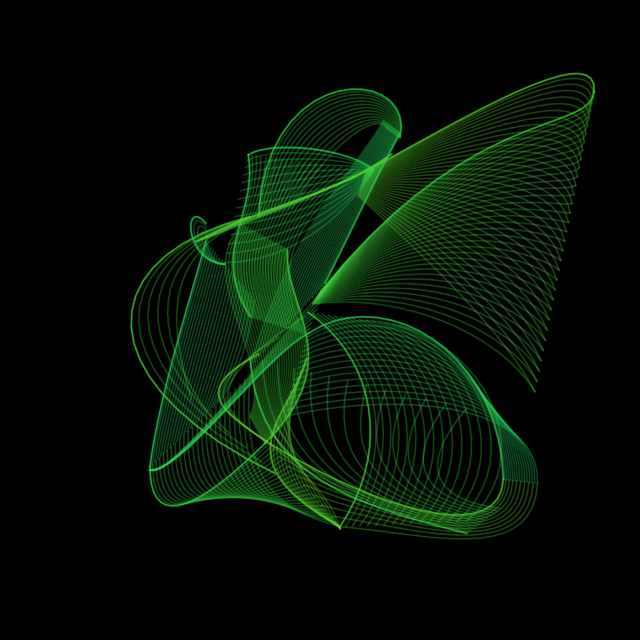
A Shadertoy shader for this background:

```glsl
// Luminous woven ribbons on black: each sheet is a family of cubic curves
// swept from a bright edge curve to a second curve. Overlapping strands
// add up as ink, which is then tinted and softly limited.

#define GRID 768.0       // design units across the canvas
#define STRAND_WIDTH 1.0 // soft radius of a strand, in design units
#define STRAND_INK 0.42  // strength of an inner strand
#define EDGE_INK 1.5     // strength of the leading edge strand
#define BUNCHING 1.15    // crowding of strands toward the leading edge
#define SEGMENTS 18      // straight pieces per curve
#define BRIGHTNESS 0.88

const vec3 TEAL  = vec3(0.13, 0.92, 0.46);
const vec3 GREEN = vec3(0.22, 0.94, 0.26);
const vec3 LIME  = vec3(0.50, 0.92, 0.12);

vec3 palette(float hue) {
    return hue < 0.5 ? mix(TEAL, GREEN, hue * 2.0)
                     : mix(GREEN, LIME, hue * 2.0 - 1.0);
}

vec2 bezier(mat4x2 c, float t) {
    float u = 1.0 - t;
    return c * vec4(u * u * u, 3.0 * u * u * t, 3.0 * u * t * t, t * t * t);
}

float segmentDistSq(vec2 p, vec2 a, vec2 b) {
    vec2 ab = b - a, ap = p - a;
    vec2 away = ap - ab * clamp(dot(ap, ab) / max(dot(ab, ab), 1e-5), 0.0, 1.0);
    return dot(away, away);
}

float curveDistSq(vec2 p, mat4x2 c) {
    float nearest = GRID * GRID;
    vec2 start = c[0];
    for (int i = 1; i <= SEGMENTS; i++) {
        vec2 end = bezier(c, float(i) / float(SEGMENTS));
        nearest = min(nearest, segmentDistSq(p, start, end));
        start = end;
    }
    return nearest;
}

// Adds one swept family; ink holds weighted colour and total weight.
void sheet(inout vec4 ink, vec2 p, int strands, float hue, mat4x2 edge, mat4x2 last) {
    // Skip points outside the hull of both curves.
    vec2 low = edge[0], high = edge[0];
    for (int k = 0; k < 4; k++) {
        low = min(low, min(edge[k], last[k]));
        high = max(high, max(edge[k], last[k]));
    }
    float width = max(STRAND_WIDTH, 0.7 * GRID / min(iResolution.x, iResolution.y));
    vec2 margin = vec2(width * 3.0);
    if (any(lessThan(p, low - margin)) || any(greaterThan(p, high + margin))) return;

    float total = 0.0;
    for (int i = 0; i < strands; i++) {
        float s = pow(float(i) / float(strands - 1), BUNCHING);
        float d2 = curveDistSq(p, edge + (last - edge) * s);
        total += (i == 0 ? EDGE_INK : STRAND_INK) * exp(-d2 / (width * width));
    }
    ink += total * vec4(palette(hue), 1.0);
}

void mainImage(out vec4 fragColor, in vec2 fragCoord) {
    vec2 uv = fragCoord / iResolution.xy;
    vec2 p = GRID * vec2(uv.x, 1.0 - uv.y); // design space, measured from the top
    vec4 ink = vec4(0);

    // Wide wing on the right: outgoing and returning halves
    sheet(ink, p, 34, 0.78, mat4x2(440,205, 560,140, 718,45, 713,110),
                            mat4x2(430,235, 490,290, 600,390, 642,470));
    sheet(ink, p, 34, 0.55, mat4x2(713,110, 708,160, 565,125, 385,350),
                            mat4x2(642,470, 600,400, 480,350, 375,365));
    // Oval on the lower right: roof, floor, hooked end and inner mesh
    sheet(ink, p, 16, 0.12, mat4x2(370,400, 460,340, 600,420, 604,575),
                            mat4x2(340,500, 470,470, 650,480, 645,580));
    sheet(ink, p, 10, 0.80, mat4x2(604,575, 600,660, 440,605, 320,530),
                            mat4x2(645,580, 640,680, 510,640, 408,632));
    sheet(ink, p, 3, 0.85, mat4x2(320,530, 270,495, 225,470, 310,425),
                           mat4x2(320,530, 272,498, 228,468, 365,380));
    sheet(ink, p, 16, 0.50, mat4x2(370,375, 450,430, 470,540, 408,632),
                            mat4x2(480,390, 600,430, 640,560, 560,625));
    sheet(ink, p, 13, 0.35, mat4x2(300,430, 310,560, 400,600, 560,640),
                            mat4x2(560,490, 500,560, 520,600, 600,610));
    // Skirt along the bottom and the fan that closes to a point
    sheet(ink, p, 24, 0.45, mat4x2(180,560, 180,640, 240,610, 320,530),
                            mat4x2(300,450, 290,580, 330,610, 408,632));
    sheet(ink, p, 12, 0.80, mat4x2(368,430, 350,500, 260,550, 408,632),
                            mat4x2(320,530, 360,560, 400,600, 408,635));
    // Left triangle and the diagonal bundle under it
    sheet(ink, p, 22, 0.15, mat4x2(247,290, 225,370, 190,480, 180,560),
                            mat4x2(305,360, 300,400, 290,440, 265,480));
    sheet(ink, p, 8, 0.22, mat4x2(180,564, 215,570, 320,425, 370,400),
                           mat4x2(180,564, 200,575, 300,450, 390,345));
    // Outer left loop and the band crossing to the upper right
    sheet(ink, p, 6, 0.62, mat4x2(300,260, 105,310, 105,460, 330,568),
                           mat4x2(290,265, 200,310, 200,380, 230,480));
    sheet(ink, p, 7, 0.75, mat4x2(470,185, 400,235, 320,245, 235,290),
                           mat4x2(445,203, 390,230, 310,262, 250,285));
    // Top lobe and the strands falling from it
    sheet(ink, p, 13, 0.40, mat4x2(310,260, 320,70, 500,80, 480,165),
                            mat4x2(350,250, 390,180, 450,130, 465,155));
    sheet(ink, p, 20, 0.20, mat4x2(480,160, 450,215, 425,270, 390,340),
                            mat4x2(460,145, 430,200, 350,270, 300,440));
    // Upper cone, its small hook and the twisted central column
    sheet(ink, p, 14, 0.18, mat4x2(298,186, 320,170, 410,175, 448,203),
                            mat4x2(270,315, 330,315, 400,280, 448,205));
    sheet(ink, p, 5, 0.20, mat4x2(270,317, 220,315, 220,235, 247,268),
                           mat4x2(270,317, 250,320, 240,270, 250,290));
    sheet(ink, p, 22, 0.40, mat4x2(298,186, 310,260, 250,300, 300,380),
                            mat4x2(440,205, 340,260, 330,340, 365,400));
    sheet(ink, p, 26, 0.60, mat4x2(345,300, 340,370, 420,430, 318,532),
                            mat4x2(290,270, 230,330, 330,430, 300,500));

    vec3 tint = ink.rgb / max(ink.a, 1e-4);
    fragColor = vec4(BRIGHTNESS * tint * (1.0 - exp(-ink.a)), 1.0);
}
```
